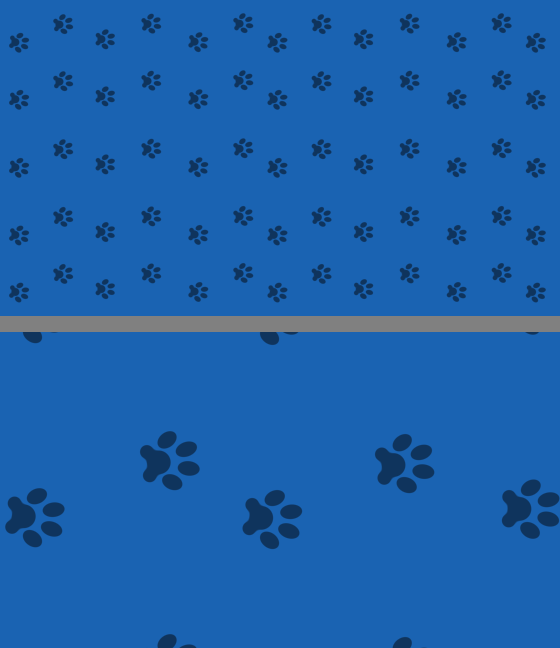
Top, the full canvas; bottom, a detail of the centre.
Reproduce this pattern procedurally as a WebGL 1 fragment shader.

```glsl
precision highp float;

uniform vec2 u_resolution;

const float CANVAS_HEIGHT = 432.0;            // design units, bottom to top
const vec2 TILE = vec2(353.2, 263.5);         // size of one block of paws
const vec3 BACKGROUND = vec3(0.102, 0.388, 0.698);
const vec3 PAW_COLOR = vec3(0.059, 0.204, 0.365);

vec2 rotate(vec2 p, float angle) {
  float c = cos(angle);
  float s = sin(angle);
  return vec2(c * p.x - s * p.y, s * p.x + c * p.y);
}

float smoothMin(float a, float b, float blend) {
  float h = clamp(0.5 + 0.5 * (b - a) / blend, 0.0, 1.0);
  return mix(b, a, h) - blend * h * (1.0 - h);
}

float circleDistance(vec2 p, vec2 center, float radius) {
  return length(p - center) - radius;
}

float ellipseDistance(vec2 p, vec2 center, vec2 radii, float tilt) {
  vec2 q = rotate(p - center, -tilt);
  float k = length(q / radii);
  return k * (k - 1.0) / max(length(q / (radii * radii)), 0.0001);
}

// Paw pointing along +x, mirrored about its axis
float pawDistance(vec2 p) {
  p.y = abs(p.y);
  float heel = circleDistance(p, vec2(-9.8, 5.4), 3.1);
  float front = circleDistance(p, vec2(-5.0, 0.0), 5.4);
  float pad = smoothMin(heel, front, 2.5);
  float outerToe = ellipseDistance(p, vec2(0.0, 9.7), vec2(4.8, 3.4), radians(30.0));
  float innerToe = ellipseDistance(p, vec2(8.2, 4.4), vec2(5.0, 3.3), radians(13.0));
  return min(pad, min(outerToe, innerToe));
}

// Position and tilt in degrees of each paw across a block
vec3 pawPlacement(float column) {
  if (column < 0.5) return vec3(26.0, 373.7, -7.0);
  if (column < 1.5) return vec3(86.3, 398.9, 6.0);
  if (column < 2.5) return vec3(143.7, 378.3, -1.0);
  if (column < 3.5) return vec3(206.7, 399.6, 5.0);
  if (column < 4.5) return vec3(271.0, 374.5, -6.0);
  return vec3(332.5, 400.2, 7.0);
}

// Uneven drop of the three rows in a block
float rowDrop(float row) {
  return 78.0 * min(row, 1.0) + 93.0 * max(row - 1.0, 0.0);
}

vec2 wrapCentered(vec2 p, vec2 period) {
  return mod(p + 0.5 * period, period) - 0.5 * period;
}

float patternDistance(vec2 p) {
  float nearest = CANVAS_HEIGHT;
  for (int column = 0; column < 6; column++) {
    vec3 placement = pawPlacement(float(column));
    for (int row = 0; row < 3; row++) {
      vec2 center = placement.xy - vec2(0.0, rowDrop(float(row)));
      vec2 q = rotate(wrapCentered(p - center, TILE), -radians(placement.z));
      nearest = min(nearest, pawDistance(q));
    }
  }
  return nearest;
}

void main() {
  float pixel = CANVAS_HEIGHT / u_resolution.y;
  vec2 p = gl_FragCoord.xy * pixel;
  float edge = 0.75 * pixel;
  float coverage = 1.0 - smoothstep(-edge, edge, patternDistance(p));
  gl_FragColor = vec4(mix(BACKGROUND, PAW_COLOR, coverage), 1.0);
}
```
